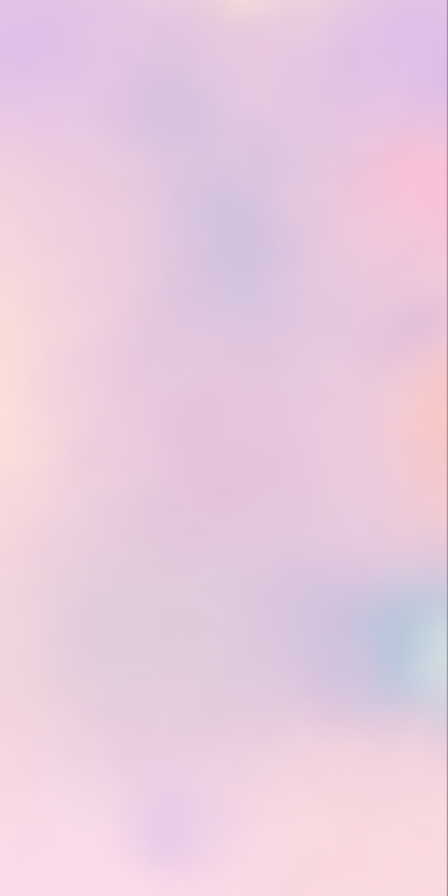
Give the GLSL for this background, as a WebGL 2 fragment shader.

```glsl
#version 300 es
precision highp float;

#define WARP_SCALE 3.2
#define WARP_AMOUNT 0.13
#define MOTTLE_SCALE 7.0
#define MOTTLE_AMOUNT 0.018
#define OCTAVES 4
#define RIM_WIDTH 0.0026

uniform vec2 u_resolution;
out vec4 fragColor;

const vec3 ROSE       = vec3(0.915, 0.790, 0.872);
const vec3 BLUSH      = vec3(0.965, 0.835, 0.872);
const vec3 PALE_PINK  = vec3(0.982, 0.862, 0.918);
const vec3 HOT_PINK   = vec3(0.985, 0.750, 0.835);
const vec3 PEACH      = vec3(0.980, 0.770, 0.755);
const vec3 SHELL      = vec3(0.980, 0.855, 0.870);
const vec3 CREAM      = vec3(0.990, 0.895, 0.840);
const vec3 LILAC      = vec3(0.868, 0.745, 0.910);
const vec3 MAUVE      = vec3(0.872, 0.730, 0.850);
const vec3 PERIWINKLE = vec3(0.795, 0.750, 0.870);
const vec3 MIST       = vec3(0.868, 0.800, 0.862);
const vec3 TEAL       = vec3(0.690, 0.775, 0.855);
const vec3 MINT       = vec3(0.850, 0.890, 0.890);
const vec3 RIM        = vec3(0.620, 0.580, 0.620);

// Unit gradient direction for a lattice cell
vec2 gradientAt(vec2 cell) {
    vec3 h = fract(cell.xyx * vec3(0.1031, 0.1030, 0.0973));
    h += dot(h, h.yzx + 33.33);
    float angle = 6.28318 * fract((h.x + h.y) * h.z);
    return vec2(cos(angle), sin(angle));
}

float gradientNoise(vec2 p) {
    vec2 i = floor(p), f = p - i;
    vec2 u = f * f * f * (f * (f * 6.0 - 15.0) + 10.0);
    vec2 e = vec2(0.0, 1.0);
    float low  = mix(dot(gradientAt(i), f),
                     dot(gradientAt(i + e.yx), f - e.yx), u.x);
    float high = mix(dot(gradientAt(i + e), f - e),
                     dot(gradientAt(i + e.yy), f - e.yy), u.x);
    return mix(low, high, u.y);
}

float fbm(vec2 p) {
    float sum = 0.0, amplitude = 0.6;
    for (int i = 0; i < OCTAVES; i++) {
        sum += amplitude * gradientNoise(p);
        p = mat2(1.6, 1.2, -1.2, 1.6) * p + 7.3;
        amplitude *= 0.45;
    }
    return sum;
}

// Lays a soft elliptical stain of pigment over the colour below
vec3 wash(vec3 under, vec3 pigment, float strength, vec2 p, vec2 centre, vec2 radius) {
    vec2 d = (p - centre) / radius;
    return mix(under, pigment, strength * exp(-dot(d, d)));
}

void main() {
    vec2 uv = gl_FragCoord.xy / u_resolution;
    vec2 canvas = uv * vec2(1.0, 2.0);

    // Bleed the stains with warped coordinates
    vec2 q = canvas * WARP_SCALE;
    vec2 p = canvas + WARP_AMOUNT * vec2(fbm(q + 11.7), fbm(q + 47.2));

    // Rose ground, lighter toward the sides and the foot
    vec3 col = mix(ROSE, BLUSH, 0.85 * smoothstep(0.38, 0.0, p.x));
    col = mix(col, BLUSH, 0.40 * smoothstep(0.75, 1.0, p.x));
    vec3 foot = mix(PALE_PINK, SHELL, smoothstep(0.35, 0.8, p.x));
    col = mix(col, foot, 0.95 * smoothstep(0.48, 0.12, p.y));

    // Top: lilac corners around a cream glow
    col = wash(col, LILAC, 0.90, p, vec2(0.03, 1.94), vec2(0.33, 0.27));
    col = wash(col, LILAC, 1.00, p, vec2(0.96, 1.88), vec2(0.26, 0.23));
    col = wash(col, CREAM, 0.90, p, vec2(0.54, 2.04), vec2(0.20, 0.09));

    // Warm stains along both sides
    col = wash(col, HOT_PINK, 0.90, p, vec2(0.97, 1.57), vec2(0.16, 0.15));
    col = wash(col, PEACH, 0.90, p, vec2(1.04, 1.02), vec2(0.13, 0.23));
    col = wash(col, MAUVE, 0.65, p, vec2(0.91, 1.28), vec2(0.10, 0.10));
    col = wash(col, CREAM, 0.85, p, vec2(-0.04, 1.14), vec2(0.14, 0.24));
    col = wash(col, SHELL, 0.70, p, vec2(0.00, 0.55), vec2(0.15, 0.32));

    // Cool column through the centre
    col = wash(col, PERIWINKLE, 0.55, p, vec2(0.38, 1.74), vec2(0.13, 0.12));
    col = wash(col, PERIWINKLE, 0.75, p, vec2(0.53, 1.46), vec2(0.17, 0.24));
    col = wash(col, MAUVE, 0.50, p, vec2(0.48, 0.94), vec2(0.16, 0.20));

    // Mist and a teal pool below the centre
    col = wash(col, MIST, 0.95, p, vec2(0.36, 0.58), vec2(0.33, 0.25));
    col = wash(col, PERIWINKLE, 0.75, p, vec2(0.79, 0.60), vec2(0.22, 0.17));
    col = wash(col, TEAL, 0.85, p, vec2(0.95, 0.55), vec2(0.13, 0.13));
    col = wash(col, MINT, 0.75, p, vec2(1.01, 0.52), vec2(0.06, 0.08));
    col = wash(col, LILAC, 0.50, p, vec2(0.37, 0.17), vec2(0.12, 0.10));

    // Faint cloudy mottling
    col += MOTTLE_AMOUNT * fbm(canvas * MOTTLE_SCALE + 3.1) * vec3(0.7, 1.0, 0.6);

    // Hairline rim on the right
    float rim = clamp((uv.x - 1.0 + RIM_WIDTH) * u_resolution.x + 0.5, 0.0, 1.0);
    fragColor = vec4(mix(col, RIM, rim), 1.0);
}
```
